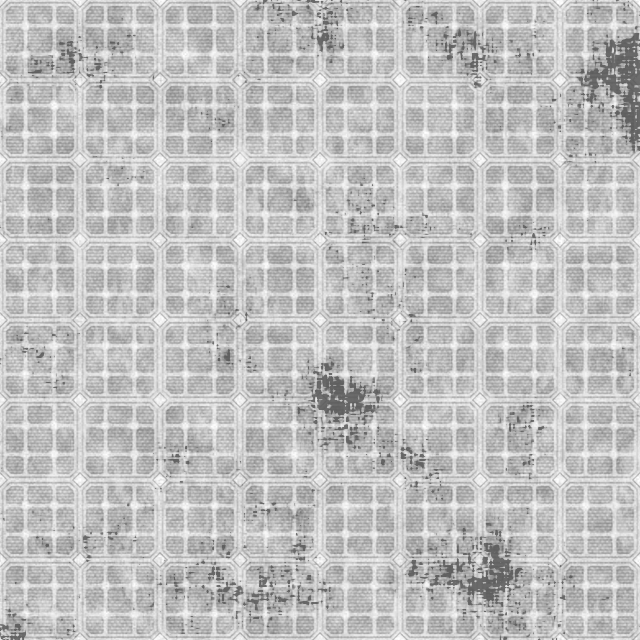
Write a Shadertoy shader that draws this texture.

```glsl
// Worn grey panelling: an 8 by 8 grid of chamfered woven panels in raised frames.
// Distances to cell edges shape the frames, corner diamonds and light inner bars;
// scattered cellular blots and layered noise add the dark speckled grime.

const float REPEATS = 8.0;
const float TAU = 6.2831853;
const float FRAME_HALF = 0.036;
const float RING_REACH = 0.158;
const float BAR_OFFSET = 0.32;
const float BAR_HALF = 0.022;

const vec3 PANEL = vec3(0.715);
const vec3 BAR = vec3(0.87);
const vec3 FRAME = vec3(0.815);
const vec3 GROOVE = vec3(0.57);
const vec3 HIGHLIGHT = vec3(0.95);
const vec3 GRIME = vec3(0.33);

float hash(vec2 p) {
    vec3 h = fract(vec3(p.xyx) * 0.1031);
    h += dot(h, h.yzx + 33.33);
    return fract((h.x + h.y) * h.z);
}

float noise(vec2 p) {
    vec2 i = floor(p), f = fract(p);
    f = f * f * (3.0 - 2.0 * f);
    vec2 e = vec2(1.0, 0.0);
    return mix(mix(hash(i), hash(i + e.xy), f.x),
               mix(hash(i + e.yx), hash(i + e.xx), f.x), f.y);
}

float layeredNoise(vec2 p, int layers) {
    float sum = 0.0, weight = 0.5, total = 0.0;
    for (int k = 0; k < layers; k++) {
        sum += weight * noise(p);
        total += weight;
        p = p * 2.03 + 17.3;
        weight *= 0.6;
    }
    return sum / total;
}

// Cellular field: one blot of random place and strength per cell
float blots(vec2 p) {
    vec2 cell = floor(p);
    float strongest = 0.0;
    for (int y = -1; y <= 1; y++)
    for (int x = -1; x <= 1; x++) {
        vec2 c = cell + vec2(x, y);
        vec2 centre = c + 0.15 + 0.7 * vec2(hash(c + 11.7), hash(c + 47.1));
        float strength = hash(c + 83.9);
        float falloff = max(0.0, 1.0 - length(p - centre) / 0.75);
        strongest = max(strongest, strength * strength * falloff);
    }
    return strongest;
}

float smoothMin(float a, float b, float k) {
    float h = max(k - abs(a - b), 0.0) / k;
    return min(a, b) - h * h * k * 0.25;
}

float band(float d, float halfWidth, float blur) {
    return 1.0 - smoothstep(halfWidth - blur, halfWidth + blur, abs(d));
}

// Brick-staggered threads, around zero
float weave(vec2 p) {
    float row = p.y * 24.0;
    return -0.6 * cos(TAU * row) + 0.5 * sin(0.5 * TAU * row) * cos(TAU * 16.0 * p.x);
}

// Amount of grime, broken up by streaks along both axes
float grime(vec2 uv) {
    vec2 warp = 0.12 * sin(uv.yx * 31.0 + 2.0 * sin(uv * 17.0));
    float cloud = layeredNoise(uv * 11.0 + 5.0, 5) - 0.5;
    float streaks = 0.5 * noise(uv * vec2(330.0, 90.0)) + 0.5 * noise(uv * vec2(120.0, 380.0));
    return 0.5 * blots(uv * 5.0 + warp) + 0.85 * cloud + 0.55 * (streaks - 0.5);
}

void mainImage(out vec4 fragColor, in vec2 fragCoord) {
    vec2 uv = fragCoord / iResolution.xy;
    vec2 p = uv * REPEATS;
    float blur = REPEATS / iResolution.y;
    vec2 q = 0.5 - abs(fract(p) - 0.5);
    float diamond = q.x + q.y;

    // Signed distances: frame with corner rings, then the nine woven pads
    float frame = min(min(q.x, q.y) - FRAME_HALF, (diamond - RING_REACH) * 0.707);
    vec2 bars = abs(q - BAR_OFFSET) - BAR_HALF;
    float pad = smoothMin(smoothMin(bars.x, bars.y, 0.07), frame - 0.038, 0.04);

    // Woven pads between light bars, brightest where the bars cross
    float mottle = layeredNoise(uv * 34.0, 4) - 0.5;
    vec3 fabric = PANEL + 0.075 * weave(p) + 0.16 * mottle;
    fabric -= 0.05 * band(pad - 0.012, 0.006, blur);
    vec3 col = mix(BAR, fabric, smoothstep(-blur, blur, pad));
    col = mix(col, HIGHLIGHT, 0.8 * (1.0 - smoothstep(0.025, 0.06, length(q - BAR_OFFSET))));

    // Raised frame, grooved more strongly along its horizontal runs
    float grooveDepth = mix(0.38, 0.8, smoothstep(-0.03, 0.03, q.x - q.y));
    vec3 tube = FRAME + 0.07 * smoothstep(0.0, FRAME_HALF, -frame);
    col = mix(col, tube, smoothstep(blur, -blur, frame));
    col = mix(col, GROOVE, grooveDepth * band(frame, 0.007, blur));

    // Corner diamond with its outline and bright core
    col = mix(col, GROOVE, 0.6 * band(diamond - 0.091, 0.010, blur));
    col = mix(col, HIGHLIGHT, smoothstep(0.085, 0.055, diamond));

    // Fine grain, pale scuffs and speckled grime
    col += 0.10 * (noise(uv * 390.0) - 0.5) + 0.10 * mottle;
    float scuff = layeredNoise(uv * vec2(60.0, 24.0) + 71.0, 4);
    col = mix(col, HIGHLIGHT, 0.35 * smoothstep(0.55, 0.75, scuff));
    float dirt = grime(uv);
    col *= 1.0 - 0.10 * smoothstep(0.08, 0.34, dirt);
    col = mix(col, GRIME, 0.82 * smoothstep(0.29, 0.40, dirt));
    fragColor = vec4(clamp(col, 0.0, 1.0), 1.0);
}
```
